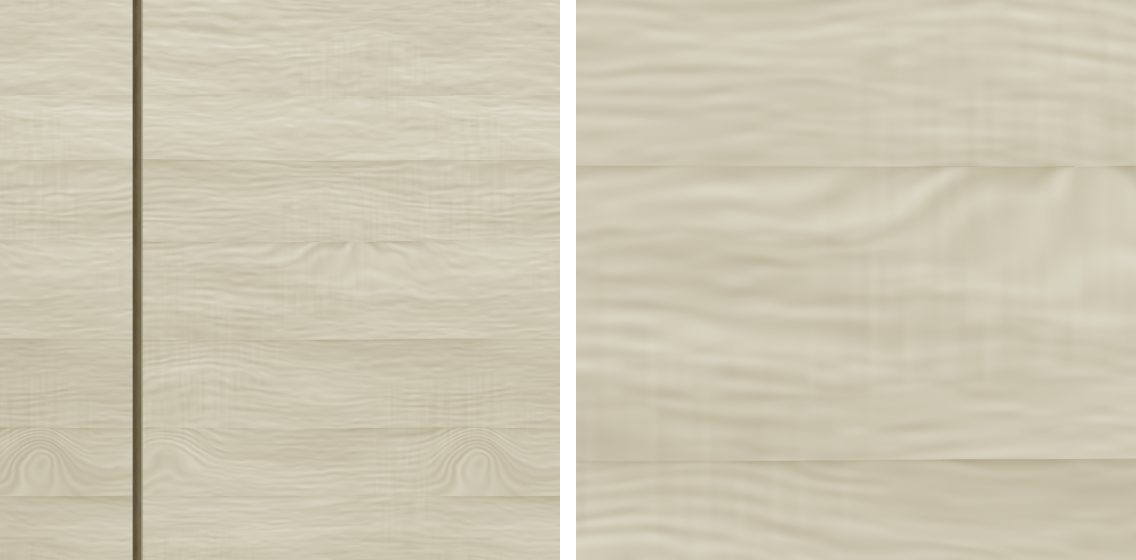
Left, the full canvas; right, a detail of the centre.
A WebGL 1 fragment shader for this texture:

```glsl
precision highp float;
// Pale oak board of seven horizontal staves, cut by one dark vertical groove.
uniform vec2 u_resolution;

const vec3 OAK_DARK = vec3(0.755, 0.722, 0.628);
const vec3 OAK_LIGHT = vec3(0.848, 0.826, 0.757);
const vec3 GROOVE_DARK = vec3(0.36, 0.32, 0.23);
const vec3 GROOVE_MID = vec3(0.45, 0.41, 0.31);
const vec3 GROOVE_LIP = vec3(0.62, 0.59, 0.49);
const float GROOVE_LEFT = 0.237;
const float GROOVE_RIGHT = 0.2525;
const float PRINT_REPEAT = 0.78;

float hash(vec2 p) {
  return fract(sin(dot(p, vec2(127.1, 311.7))) * 43758.5453);
}

float noise(vec2 p) {
  vec2 i = floor(p), f = fract(p);
  f = f * f * (3.0 - 2.0 * f);
  return mix(mix(hash(i), hash(i + vec2(1.0, 0.0)), f.x),
             mix(hash(i + vec2(0.0, 1.0)), hash(i + 1.0), f.x), f.y);
}

float fbm(vec2 p) {
  float sum = 0.0, gain = 0.5;
  for (int i = 0; i < 4; i++) {
    sum += gain * noise(p);
    p = p * 2.03 + 17.3;
    gain *= 0.5;
  }
  return sum / 0.9375;
}

// Height of a stave joint; spacing is uneven and the joint wavers slightly.
float jointHeight(float index, float x) {
  float uneven = 0.027 * cos(1.2566 * (index - 4.6)) - 0.023;
  return index / 7.0 + uneven + 0.004 * (noise(vec2(x * 5.0, index * 9.0)) - 0.5);
}

// Smooth swelling that bends the growth rings around a centre.
float swelling(vec2 p, vec2 centre, vec2 radius) {
  vec2 d = (p - centre) / radius;
  return exp(-dot(d, d));
}

// Raised pores: short fibres lit from above.
float pores(vec2 p, vec2 scale, float relief) {
  return noise(p * scale) - noise((p + vec2(0.0, relief)) * scale);
}

float band(float x, float left, float right, float soft) {
  return smoothstep(left - soft, left + soft, x) * (1.0 - smoothstep(right - soft, right + soft, x));
}

float woodTone(vec2 p, float px) {
  // Find the stave and the shadow beneath its upper joint.
  float stave = 0.0, shadow = 0.0;
  for (int i = 1; i <= 6; i++) {
    float index = float(i);
    float below = jointHeight(index, p.x) - p.y;
    stave += step(below, 0.0);
    float patchy = smoothstep(0.35, 0.8, noise(vec2(p.x * 6.0, index * 7.7)));
    float falloff = 0.75 * exp(-abs(below) / 0.0025) + 0.45 * exp(-abs(below) / 0.014);
    shadow += (0.12 + 0.8 * patchy) * falloff * smoothstep(-px, px, below);
  }

  // Bend the grain, strongly in the figured staves.
  float inKnots = 1.0 - step(0.5, abs(stave - 1.0));
  float inArches = 1.0 - step(0.5, abs(stave - 3.0));
  float inWaves = 1.0 - step(0.5, abs(stave - 2.0));
  float knots = inKnots * (swelling(p, vec2(0.85, 0.19), vec2(0.055, 0.06))
                         + 0.7 * swelling(p, vec2(0.30, 0.20), vec2(0.07, 0.06)));
  float arches = inArches * swelling(p, vec2(0.64, 0.575), vec2(0.13, 0.055));
  float waves = inWaves * swelling(p, vec2(0.36, 0.33), vec2(0.15, 0.09));
  float figure = knots + arches + 0.4 * waves;
  vec2 seed = vec2(stave * 3.7, stave * 11.3);
  float wander = fbm(p * vec2(4.0, 9.0) + seed) - 0.5;
  float ripple = noise(p * vec2(28.0, 32.0) + seed) - 0.5;
  float bend = 0.045 * wander - 0.075 * knots - 0.055 * arches - 0.025 * waves
             + 0.014 * ripple * figure;
  vec2 grain = vec2(p.x, p.y + bend) + seed;

  // Growth rings fade in and out between the figures.
  float ringSpacing = grain.y * 72.0 + 1.5 * noise(grain * vec2(5.0, 22.0));
  float rings = sin(6.2832 * ringSpacing);
  float ringMask = 0.05 + 0.16 * smoothstep(0.45, 0.75, fbm(p * vec2(3.0, 7.0) + 4.0 * seed));
  float tone = rings * (ringMask + 0.2 * min(figure, 1.0));

  // Broad streaks, fibres, pores and faint saw marks.
  tone += 0.85 * (fbm(grain * vec2(4.0, 36.0)) - 0.5);
  tone += 0.30 * (noise(grain * vec2(22.0, 210.0)) - 0.5);
  tone += 0.30 * pores(grain, vec2(55.0, 170.0), 0.0035);
  float sawn = smoothstep(0.5, 0.75, noise(p * vec2(7.0, 8.0) + 31.0));
  tone += 0.22 * sawn * (noise(p * vec2(190.0, 22.0)) - 0.5);
  tone += 0.16 * (hash(vec2(stave, 5.0)) - 0.5);
  return tone - 0.8 * shadow - 0.2 * knots;
}

void main() {
  vec2 uv = gl_FragCoord.xy / u_resolution;
  float px = 1.0 / u_resolution.x;

  // The printed grain repeats on the narrow panel left of the groove.
  vec2 board = vec2(uv.x + PRINT_REPEAT * step(uv.x, GROOVE_LEFT), uv.y);
  float light = 0.5 + 0.34 * uv.y - 0.2 * smoothstep(0.35, 0.0, uv.x) * (1.0 - uv.y)
              + 0.1 * swelling(uv, vec2(0.4, 0.85), vec2(0.35, 0.3));
  vec3 color = mix(OAK_DARK, OAK_LIGHT, light + woodTone(board, px));

  // Groove: dark wall, paler floor and a thin lit lip.
  float wear = 0.07 * (fbm(uv * vec2(160.0, 45.0)) - 0.5);
  float floorMix = smoothstep(0.241, 0.249, uv.x);
  vec3 groove = mix(GROOVE_DARK, GROOVE_MID, floorMix) + wear;
  color = mix(color, GROOVE_LIP, band(uv.x, GROOVE_RIGHT, GROOVE_RIGHT + 0.0025, px));
  color = mix(color, groove, band(uv.x, GROOVE_LEFT, GROOVE_RIGHT, px));
  gl_FragColor = vec4(clamp(color, 0.0, 1.0), 1.0);
}
```
